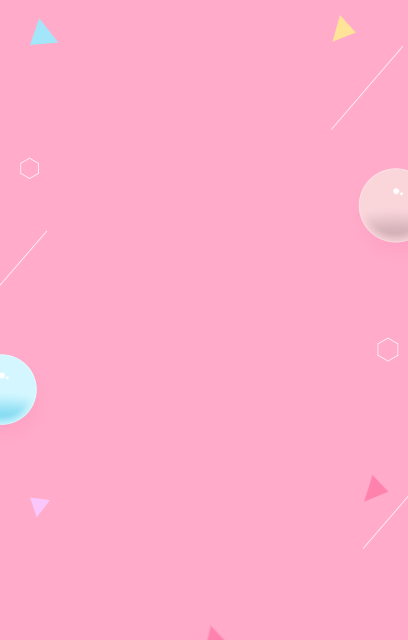
A WebGL 1 fragment shader for this background:

```glsl
precision highp float;
uniform vec2 u_resolution;

const float CANVAS_HEIGHT = 768.0;
const float LINE_WIDTH = 1.1;
const float HEX_WIDTH = 1.0;
const float SHADOW_STRENGTH = 0.3;
const vec3 BACKGROUND = vec3(1.0, 0.67, 0.79);
const vec3 SHADOW = vec3(1.0, 0.55, 0.70);
const vec3 WHITE = vec3(1.0);
const vec3 AQUA = vec3(0.64, 0.90, 0.98);
const vec3 YELLOW = vec3(1.0, 0.89, 0.60);
const vec3 LILAC = vec3(0.98, 0.78, 0.99);
const vec3 ROSE = vec3(1.0, 0.51, 0.68);
const vec3 PEARL_LIGHT = vec3(0.98, 0.84, 0.86);
const vec3 PEARL_DARK = vec3(0.83, 0.69, 0.72);
const vec3 BUBBLE_LIGHT = vec3(0.83, 0.97, 1.0);
const vec3 BUBBLE_DARK = vec3(0.53, 0.86, 0.95);

float pixelSize;

// Antialiased coverage of a signed distance, with optional blur
float coverage(float d, float blur) {
  float w = 0.6 * pixelSize + blur;
  return 1.0 - smoothstep(-w, w, d);
}

float segmentDistance(vec2 p, vec2 a, vec2 b) {
  vec2 e = b - a;
  return length(p - a - e * clamp(dot(p - a, e) / dot(e, e), 0.0, 1.0));
}

// Positive on the left of the edge from a to b
float edgeDistance(vec2 p, vec2 a, vec2 b) {
  vec2 e = normalize(b - a);
  return dot(p - a, vec2(-e.y, e.x));
}

// Corners run clockwise
float triangle(vec2 p, vec2 a, vec2 b, vec2 c, float blur) {
  float d = max(edgeDistance(p, a, b), max(edgeDistance(p, b, c), edgeDistance(p, c, a)));
  return coverage(d, blur);
}

float stroke(vec2 p, vec2 a, vec2 b) {
  return 0.8 * coverage(segmentDistance(p, a, b) - 0.5 * LINE_WIDTH, 0.0);
}

// Outline of a hexagon with a corner at the top
float hexagon(vec2 p, vec2 center, float radius) {
  vec2 q = abs(p - center);
  float d = max(q.x, dot(q, vec2(0.5, 0.866))) - 0.866 * radius;
  return 0.85 * coverage(abs(d) - 0.5 * HEX_WIDTH, 0.0);
}

// Glossy ball: soft shadow, shaded lower body, pale rim and two glints
vec3 ball(vec3 color, vec2 p, vec2 center, float radius, vec3 light, vec3 dark) {
  vec2 q = (p - center) / radius;
  float r = length(q);
  float shadow = 1.0 - smoothstep(0.5, 1.35, length(q - vec2(0.08, -0.3)));
  color = mix(color, SHADOW, SHADOW_STRENGTH * shadow);

  float shade = smoothstep(0.0, -0.8, q.y + 0.12 * q.x * q.x);
  vec3 body = mix(light, dark, shade);
  float rim = smoothstep(0.72, 1.0, r);
  body = mix(body, light, rim * 0.75);
  body = mix(body, WHITE, 0.3 * smoothstep(0.95, 1.0, r));

  float glints = coverage(length(p - center - vec2(0.5, 17.0)) - 3.5, 0.3);
  glints = max(glints, coverage(length(p - center - vec2(6.8, 14.0)) - 1.6, 0.3));
  body = mix(body, WHITE, glints);
  return mix(color, body, coverage((r - 1.0) * radius, 0.0));
}

void main() {
  pixelSize = CANVAS_HEIGHT / u_resolution.y;
  vec2 p = gl_FragCoord.xy * pixelSize;
  vec3 color = BACKGROUND;

  // Confetti triangles
  color = mix(color, AQUA, triangle(p, vec2(47.0, 746.0), vec2(70.0, 717.0), vec2(36.0, 714.0), 0.0));
  color = mix(color, YELLOW, triangle(p, vec2(408.0, 750.0), vec2(427.0, 729.0), vec2(399.0, 718.0), 0.0));
  color = mix(color, LILAC, triangle(p, vec2(36.0, 171.0), vec2(60.0, 168.0), vec2(44.0, 147.0), 0.0));
  color = mix(color, ROSE, triangle(p, vec2(447.0, 198.0), vec2(466.0, 178.0), vec2(437.0, 166.0), 0.3));
  color = mix(color, ROSE, triangle(p, vec2(253.0, 17.0), vec2(273.0, -4.0), vec2(245.0, -16.0), 1.2));

  // Balls at the sides
  color = ball(color, p, vec2(475.0, 521.5), 44.5, PEARL_LIGHT, PEARL_DARK);
  color = ball(color, p, vec2(1.8, 300.5), 42.3, BUBBLE_LIGHT, BUBBLE_DARK);

  // Diagonal strokes and hexagon outlines
  float ink = stroke(p, vec2(398.0, 613.0), vec2(483.0, 712.0));
  ink = max(ink, stroke(p, vec2(-2.0, 423.5), vec2(56.0, 490.5)));
  ink = max(ink, stroke(p, vec2(436.0, 110.0), vec2(492.0, 175.0)));
  ink = max(ink, hexagon(p, vec2(35.5, 566.0), 12.2));
  ink = max(ink, hexagon(p, vec2(465.5, 348.5), 13.8));
  color = mix(color, WHITE, ink);

  gl_FragColor = vec4(color, 1.0);
}
```
